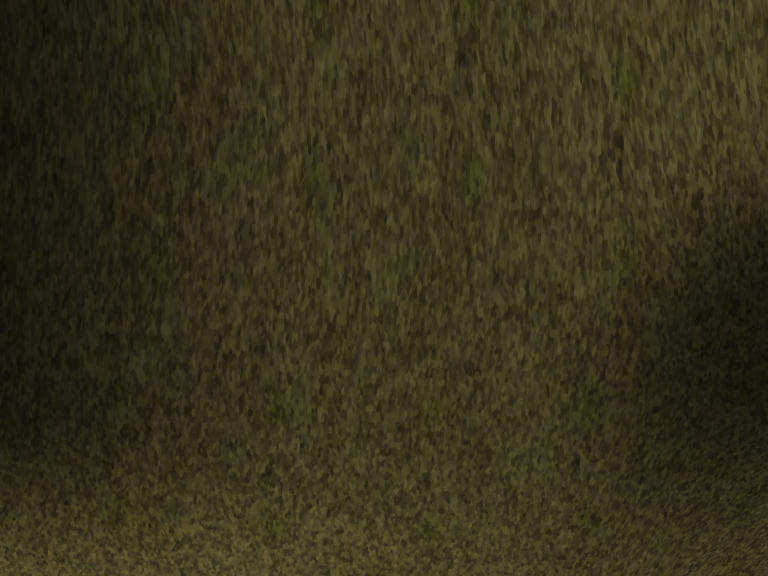
A Shadertoy shader for this texture:

```glsl
const vec3 BROWN = vec3(0.252, 0.222, 0.120);
const vec3 OLIVE = vec3(0.236, 0.222, 0.128);
const vec3 MOSS = vec3(0.180, 0.208, 0.060);
const float BLADE_FREQ = 112.0;
const float GRAIN_FREQ = 205.0;
const float BLADE_CONTRAST = 0.34;
const float GRAIN_CONTRAST = 0.52;
const float PATCH_CONTRAST = 0.06;
const float TILE_WIDTH = 0.272;
const float MOSS_STRENGTH = 0.60;
const float FLECK_STRENGTH = 0.40;
const vec2 HOLLOW_CENTER = vec2(1.36, 0.42);
const vec2 HOLLOW_SIZE = vec2(0.38, 0.40);
const float HOLLOW_DEPTH = 0.54;

vec2 hash2(vec2 p) {
    vec3 q = fract(vec3(p.xyx) * vec3(0.1031, 0.1030, 0.0973));
    q += dot(q, q.yzx + 33.33);
    return fract((q.xx + q.yz) * q.zy);
}

// Cellular noise whose cell values blend smoothly at their borders
float softCells(vec2 p) {
    vec2 cell = floor(p);
    float total = 0.0;
    float weightSum = 0.0;
    for (int j = -1; j <= 1; j++) {
        for (int i = -1; i <= 1; i++) {
            vec2 id = cell + vec2(i, j);
            vec2 d = id + hash2(id) - p;
            float weight = exp(-9.0 * dot(d, d));
            total += weight * hash2(id + 71.0).x;
            weightSum += weight;
        }
    }
    return total / max(weightSum, 1e-5);
}

// Steep slope at the top, flattening toward the floor and the right bank
vec2 groundCoords(vec2 p) {
    float height = p.y - 0.22 * smoothstep(0.95, 1.45, p.x) + 0.02 * sin(3.0 * p.x);
    float along = 0.24 * height + 0.22 * (1.0 - exp(-3.2 * height));
    along += 0.25 * smoothstep(1.0, 1.4, p.x) * p.y * (1.0 - 0.6 * p.y);
    float lean = 0.012 * sin(5.0 * p.y + 2.0 * p.x);
    return vec2(p.x + lean, along);
}

float blob(vec2 d, vec2 size) {
    d /= size;
    return exp(-dot(d, d));
}

// Repeating tile marks along curved rows: x is moss, y is dark flecks
vec2 tileMarks(vec2 p) {
    vec2 marks = vec2(0.0);
    for (int row = 0; row < 4; row++) {
        bool upper = row < 2;
        float start = upper ? 0.003 : 0.205;
        float bend = upper ? 1.0 : -0.12;
        float level = upper ? 1.02 - 0.31 * float(row) : 0.28 - 0.20 * float(row - 2);
        float x = start + floor((p.x - start) / TILE_WIDTH + 0.5) * TILE_WIDTH;
        float y = level - bend * (x - 0.69) * (x - 0.69);
        float stretch = mix(0.025, 0.052, smoothstep(0.1, 0.7, y));
        vec2 d = p - vec2(x, y);
        marks.x += blob(d, vec2(0.020, stretch));
        marks.y += blob(d - vec2(-0.015, stretch * 3.8), vec2(0.010, stretch * 0.7));
    }
    return min(marks, 1.0);
}

float lighting(vec2 p) {
    // Dark left wall, brighter upper right
    float light = mix(0.36, 0.98, smoothstep(-0.14, 0.60, p.x));
    light += 0.14 * smoothstep(0.5, 1.3, p.x) * smoothstep(0.4, 1.0, p.y);

    // Pale floor, strongest left of centre
    float glow = 1.0 - smoothstep(-0.05, 0.30, p.y);
    light = mix(light, mix(1.25, 0.96, smoothstep(0.4, 1.3, p.x)), glow);

    // Leaning shadow at the right
    vec2 q = p - HOLLOW_CENTER;
    q.x -= 0.4 * q.y;
    float hollow = 1.0 - smoothstep(0.2, 1.1, length(q / HOLLOW_SIZE));
    return light * (1.0 - HOLLOW_DEPTH * hollow);
}

void mainImage(out vec4 fragColor, in vec2 fragCoord) {
    vec2 p = fragCoord / iResolution.y;
    vec2 ground = groundCoords(p);

    // Grass fibres at three scales
    float blades = softCells(ground * BLADE_FREQ);
    float grain = softCells(ground * GRAIN_FREQ + 37.0);
    float patches = softCells(ground * 31.0 + 11.0);

    // Earth tint with scattered moss
    vec2 marks = tileMarks(p);
    vec3 color = mix(BROWN, OLIVE, smoothstep(0.2, 0.8, 0.5 * patches + 0.5 * grain));
    float moss = marks.x * mix(0.5, 1.0, blades);
    moss += 0.20 * smoothstep(0.75, 0.95, patches);
    color = mix(color, MOSS, MOSS_STRENGTH * min(moss, 1.0));

    // Fibre contrast and small gaps
    float tone = 1.0 + BLADE_CONTRAST * (blades - 0.5) + GRAIN_CONTRAST * (grain - 0.5);
    tone += PATCH_CONTRAST * (patches - 0.5);
    tone *= 1.0 - FLECK_STRENGTH * marks.y * smoothstep(0.3, 0.7, 1.0 - blades);

    fragColor = vec4(max(color * tone * lighting(p), 0.0), 1.0);
}
```
